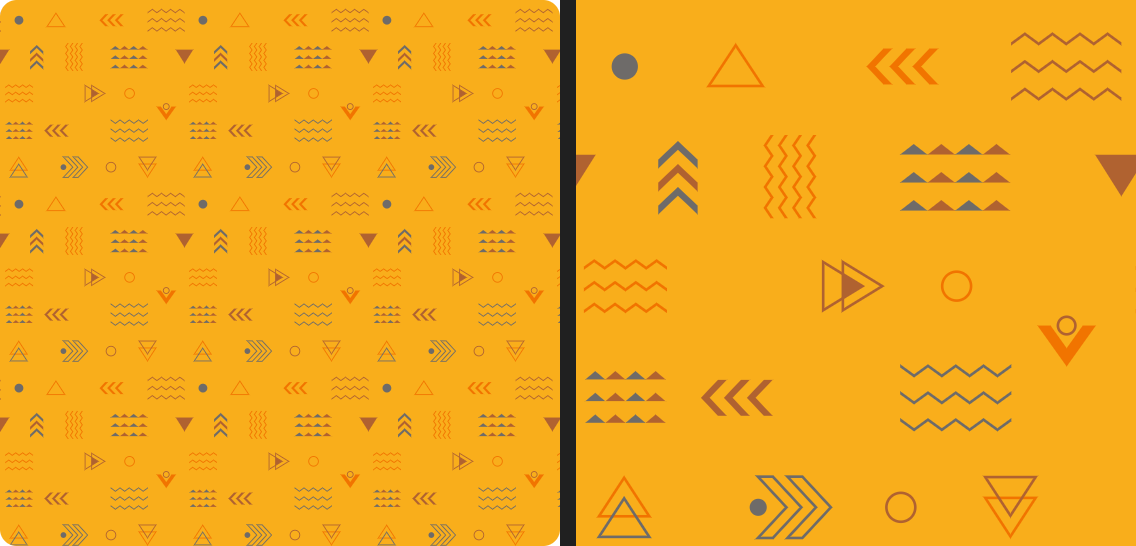
Left, the full canvas; right, a detail of the centre.
A WebGL 2 fragment shader for this pattern:

```glsl
#version 300 es
precision highp float;
// Amber sheet with rounded corners and a repeating tile of small geometric marks.

#define CANVAS vec2(768.0, 748.0)
#define TILE vec2(252.3, 252.0)
#define CORNER 23.0
#define LINE 0.6
#define AMBER vec3(0.975, 0.682, 0.106)
#define ORANGE vec3(0.945, 0.455, 0.0)
#define BROWN vec3(0.69, 0.385, 0.19)
#define GRAY vec3(0.43, 0.42, 0.41)
#define PAPER vec3(1.0)

uniform vec2 u_resolution;
out vec4 fragColor;

vec2 pos;      // design position, y pointing down
float soft;    // edge softness, one pixel in design units
vec3 color;

// Offset from a mark's centre, wrapped around the tile.
vec2 from(float x, float y) {
  return mod(pos - vec2(x, y) + 0.5 * TILE, TILE) - 0.5 * TILE;
}

void fill(vec3 ink, float d) {
  color = mix(color, ink, clamp(0.5 - d / soft, 0.0, 1.0));
}

void stroke(vec3 ink, float d) { fill(ink, abs(d) - LINE); }

// Position of the nearest of n evenly spaced copies centred on zero.
float nearest(float v, float gap, float n) {
  float mid = 0.5 * (n - 1.0);
  return gap * (clamp(round(v / gap + mid), 0.0, n - 1.0) - mid);
}

// Isosceles triangle, apex at -y; size holds half width and half height.
float triangle(vec2 q, vec2 size) {
  vec2 normal = normalize(vec2(2.0 * size.y, -size.x));
  return max(q.y - size.y, dot(vec2(abs(q.x), q.y + size.y), normal));
}

// Stack of n zigzag lines, each with four periods.
void zigzags(vec3 ink, vec2 q, float halfLen, float amp, float gap, float n) {
  float period = halfLen * 0.5;
  q.y -= nearest(q.y, gap, n);
  float wave = amp * (4.0 * abs(fract(q.x / period) - 0.5) - 1.0);
  float d = abs(q.y - wave) / length(vec2(1.0, 4.0 * amp / period));
  fill(ink, max(d - LINE, abs(q.x) - halfLen));
}

// Three nested chevrons pointing to -x, the middle one in its own ink.
void chevrons(vec3 outer, vec3 middle, vec2 q, float halfHeight) {
  float u = q.x - 0.95 * abs(q.y);
  float copy = nearest(u, 10.5, 3.0);
  float d = max((abs(u - copy) - 2.0) * 0.725, abs(q.y) - halfHeight);
  fill(abs(copy) < 1.0 ? middle : outer, d);
}

// Three rows of four small triangles in alternating inks.
void triangleRows(vec2 q, vec2 cell, vec2 size) {
  float column = nearest(q.x, cell.x, 4.0);
  q -= vec2(column, nearest(q.y, cell.y, 3.0));
  float index = round(column / cell.x + 1.5);
  fill(mod(index, 2.0) < 0.5 ? GRAY : BROWN, triangle(q, size));
}

void drawTile() {
  // First row
  fill(GRAY, length(from(26.0, 27.7)) - 6.0);
  stroke(ORANGE, triangle(from(76.7, 27.3), vec2(12.3, 9.3)));
  chevrons(ORANGE, ORANGE, from(149.0, 27.7), 8.2);
  zigzags(BROWN, from(227.8, 27.7), 25.2, 2.3, 12.6, 3.0);

  // Second row
  fill(BROWN, triangle(-from(253.0, 77.5), vec2(12.0, 9.5)));
  chevrons(GRAY, BROWN, from(50.3, 74.2).yx, 9.0);
  zigzags(ORANGE, from(101.5, 78.0).yx, 19.0, 1.6, 6.5, 4.0);
  triangleRows(from(177.0, 78.3), vec2(12.6, 12.8), vec2(6.2, 2.4));

  // Third row
  zigzags(ORANGE, from(26.3, 128.0), 19.0, 1.7, 9.9, 3.0);
  float play = triangle(from(125.7, 128.0).yx * vec2(1.0, -1.0), vec2(11.0, 9.0));
  float echo = triangle(from(134.7, 128.0).yx * vec2(1.0, -1.0), vec2(11.0, 9.0));
  fill(BROWN, max(play, echo));
  stroke(BROWN, play);
  stroke(BROWN, echo);
  stroke(ORANGE, length(from(177.7, 128.0)) - 6.6);

  // Ring cradled in a heavy V
  vec2 q = from(228.0, 146.0);
  float arms = (abs(q.y + 1.4 * abs(q.x) - 14.5) - 4.2) / 1.72;
  fill(ORANGE, max(arms, -q.y));
  stroke(BROWN, length(q) - 4.0);

  // Fourth row
  triangleRows(from(26.3, 178.6), vec2(9.2, 9.9), vec2(4.5, 1.9));
  chevrons(BROWN, BROWN, from(73.3, 179.0), 8.2);
  zigzags(GRAY, from(177.3, 179.0), 25.4, -2.3, 12.3, 3.0);

  // Fifth row
  stroke(ORANGE, triangle(from(25.7, 224.3), vec2(11.5, 8.8)));
  stroke(GRAY, triangle(from(25.7, 233.7), vec2(11.5, 8.8)));
  fill(GRAY, length(from(87.0, 229.0)) - 3.9);
  for (int i = 0; i < 2; i++) {
    q = from(103.3 + 13.5 * float(i), 229.0);
    float band = (abs(q.x + 0.93 * abs(q.y)) - 3.4) * 0.73;
    stroke(GRAY, max(band, abs(q.y) - 14.0));
  }
  stroke(BROWN, length(from(152.2, 229.0)) - 6.6);
  stroke(ORANGE, triangle(-from(202.3, 233.5), vec2(11.5, 8.8)));
  stroke(BROWN, triangle(-from(202.3, 224.0), vec2(11.5, 8.8)));
}

void main() {
  vec2 uv = gl_FragCoord.xy / u_resolution;
  pos = vec2(uv.x, 1.0 - uv.y) * CANVAS;
  soft = CANVAS.x / u_resolution.x;
  color = AMBER;
  drawTile();

  // Rounded sheet edge
  vec2 edge = abs(pos - 0.5 * CANVAS) - 0.5 * CANVAS + CORNER;
  fill(PAPER, CORNER - length(max(edge, 0.0)));
  fragColor = vec4(color, 1.0);
}
```
